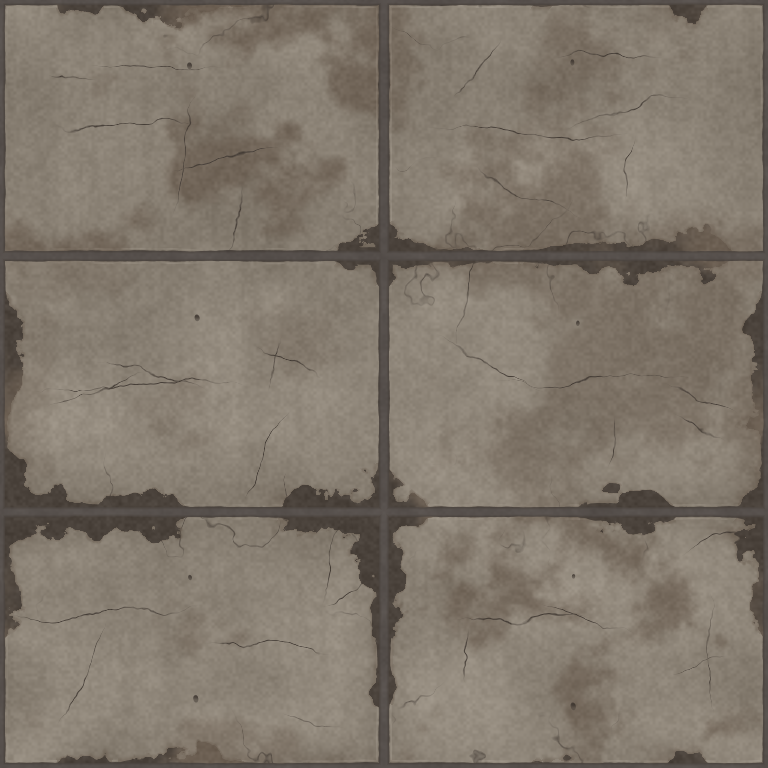
This texture is drawn by a WebGL 1 fragment shader. Its source:

```glsl
precision highp float;
uniform vec2 u_resolution;

const vec2 GRID = vec2(2.0, 3.0);
const float JOINT_HALF = 0.0066;
const float CRACK_HALF = 0.0005;
const float CHIP_DEPTH = 0.021;
const float HOLE_RADIUS = 0.0042;
const float GRAIN = 0.075;
const vec3 LIGHT_CONCRETE = vec3(0.60, 0.565, 0.515);
const vec3 DARK_CONCRETE = vec3(0.495, 0.46, 0.412);
const vec3 STAIN = vec3(0.42, 0.37, 0.32);
const vec3 JOINT = vec3(0.34, 0.315, 0.30);
const vec3 CAVITY = vec3(0.27, 0.24, 0.215);

float hash(vec2 p) {
  return fract(sin(dot(p, vec2(127.1, 311.7))) * 43758.5453);
}

// Value noise that wraps after freq cells
float noise(vec2 uv, vec2 freq, float seed) {
  vec2 p = uv * freq;
  vec2 i = floor(p);
  vec2 f = fract(p);
  f = f * f * (3.0 - 2.0 * f);
  vec2 a = mod(i, freq) + seed;
  vec2 b = mod(i + 1.0, freq) + seed;
  return mix(mix(hash(a), hash(vec2(b.x, a.y)), f.x),
             mix(hash(vec2(a.x, b.y)), hash(b), f.x), f.y);
}

float fbm(vec2 uv, vec2 freq, float seed) {
  float sum = 0.0;
  float amp = 0.516;
  for (int i = 0; i < 5; i++) {
    sum += amp * noise(uv, freq, seed + float(i) * 17.3);
    freq *= 2.0;
    amp *= 0.5;
  }
  return sum;
}

// Antialiased coverage of a signed distance
float fill(float d) {
  return clamp(0.5 - d * min(u_resolution.x, u_resolution.y), 0.0, 1.0);
}

// Long tapered cracks: one across the middle, the rest scattered
float cracks(vec2 q, vec2 id) {
  float result = 0.0;
  for (int i = 0; i < 6; i++) {
    float n = float(i);
    vec2 key = id + n * 7.3;
    vec2 center = (vec2(hash(key), hash(key + 3.1)) - 0.5) * 0.85 / GRID;
    float angle = (hash(key + 5.7) - 0.5) * 0.9;
    float reach = mix(0.03, 0.09, hash(key + 9.2));
    if (i == 0) {
      center *= vec2(0.6, 0.25);
      angle *= 0.2;
      reach += 0.06;
    }
    angle += 1.4 * step(1.5, mod(n, 3.0));
    vec2 dir = vec2(cos(angle), sin(angle));
    vec2 r = q - center;
    float taper = 1.0 - smoothstep(0.4 * reach, reach, abs(dot(r, dir)));
    float across = abs(dot(r, vec2(-dir.y, dir.x)));
    result = max(result, taper * fill(across - CRACK_HALF * (0.4 + taper)));
  }
  return result;
}

// Two tie holes on the panel axis, some of them filled in
float tieHoles(vec2 q, vec2 id) {
  float result = 0.0;
  for (int i = 0; i < 2; i++) {
    vec2 key = id + 31.7 + float(i) * 4.9;
    vec2 jitter = (vec2(hash(key), hash(key + 2.3)) - 0.5) * 0.014;
    vec2 r = q - jitter - vec2(0.0, (float(i) - 0.5) * 0.5 / GRID.y);
    float d = length(r * vec2(1.2, 0.85)) - HOLE_RADIUS * mix(0.6, 1.0, hash(key + 6.1));
    result += step(0.3, hash(key + 8.8)) * fill(d) * mix(0.5, 0.95, smoothstep(-0.003, 0.003, r.y));
  }
  return result;
}

void main() {
  vec2 uv = gl_FragCoord.xy / u_resolution;
  vec2 id = floor(uv * GRID);
  vec2 q = (fract(uv * GRID) - 0.5) / GRID;
  float fine = fbm(uv, vec2(40.0), 3.0);
  vec2 side = 0.5 / GRID - abs(q);
  float edge = min(side.x, side.y) - JOINT_HALF + (fine - 0.5) * 0.003;

  // Mottled concrete with faint vertical streaks
  float mottle = fbm(uv, vec2(7.0, 9.0), 11.0);
  float streak = fbm(uv, vec2(36.0, 4.0), 23.0);
  float tone = 0.55 + (mottle - 0.5) * 1.5 + (streak - 0.5) * 0.5 + (hash(id + 1.9) - 0.5) * 0.15;
  tone -= 0.35 * (1.0 - smoothstep(0.0, 0.06, edge)) * smoothstep(0.3, 0.6, streak);
  vec3 color = mix(DARK_CONCRETE, LIGHT_CONCRETE, clamp(tone, -0.2, 1.1));

  // Brown stains, stronger on some panels
  float blotch = smoothstep(0.5, 0.72, fbm(uv, vec2(8.0, 9.0), 41.0) + (fine - 0.5) * 0.25);
  color = mix(color, STAIN, blotch * mix(0.25, 0.8, hash(id + 12.4)));

  // Cracks, with a branching network close to the edges
  vec2 warp = vec2(fbm(uv, vec2(14.0), 53.0), fbm(uv, vec2(14.0), 67.0)) - 0.5;
  float ridge = abs(fbm(uv, vec2(9.0, 8.0), 71.0) - 0.5) * 0.13;
  float network = fill(ridge - CRACK_HALF) * smoothstep(0.5, 0.62, fbm(uv, vec2(6.0), 83.0));
  network *= 1.0 - smoothstep(0.02, 0.08, edge);
  float crack = max(cracks(q + warp * 0.045, id), network * 0.8);
  color = mix(color, CAVITY, crack * mix(0.45, 0.95, smoothstep(0.35, 0.6, fine)));
  color = mix(color, CAVITY, tieHoles(q + warp * 0.008, id));

  // Pale worn rim and chipped edges
  color += 0.05 * fill(abs(edge - 0.0025) - 0.001) * smoothstep(0.4, 0.6, streak);
  float depth = CHIP_DEPTH * smoothstep(0.54, 0.74, fbm(uv, vec2(10.0, 9.0), 97.0));
  float chip = edge - depth * (0.2 + 1.6 * smoothstep(0.3, 0.7, fine));
  color = mix(color, STAIN, 0.5 * (1.0 - smoothstep(0.0, 0.008, chip)) * step(0.001, depth));
  color = mix(color, mix(CAVITY, STAIN, smoothstep(0.5, 0.75, mottle)), fill(chip) * 0.9);

  // Recessed joint, darker along its walls
  float wall = smoothstep(-0.004, 0.0, edge);
  vec3 joint = mix(JOINT, CAVITY, wall * 0.6) + (fine - 0.5) * 0.06;
  color = mix(color, joint, fill(edge));

  float grain = 0.6 * noise(uv, vec2(256.0), 5.0) + 0.4 * noise(uv, vec2(128.0), 7.0) - 0.5;
  color += grain * GRAIN * mix(1.0, 0.4, fill(edge));
  gl_FragColor = vec4(color, 1.0);
}
```
